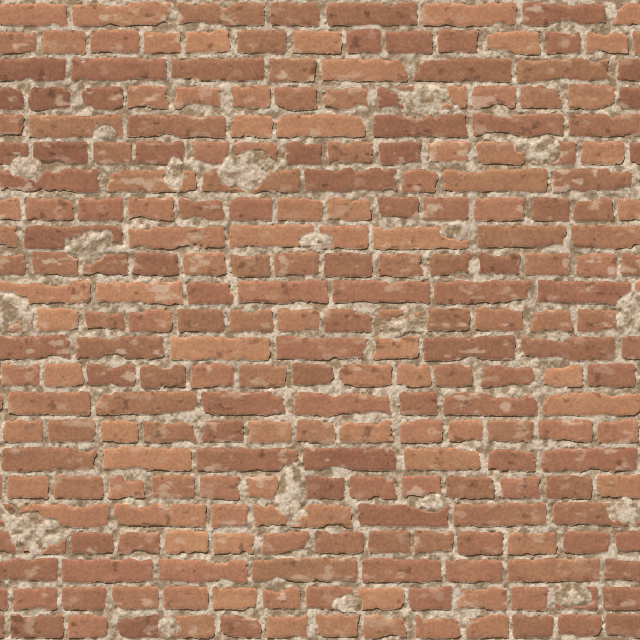
Write a three.js fragment shader that draws this texture.

```glsl
// Weathered brick wall: 23 courses, long bricks alternating with half-length ones,
// set in rough lime mortar that spills over the edges and sits in raised lumps.
// Rounded-box distances and wrapping noise give a height field lit from above.

#define ROWS 23.0
#define HALVES 13.0
#define JOINT 0.0084
#define CORNER 0.0045
#define SPILL 0.0065
#define LUMPS 18
#define EDGE 0.0011
#define BRICK_RED vec3(0.610, 0.415, 0.325)
#define BRICK_TAN vec3(0.715, 0.520, 0.385)
#define MORTAR_DARK vec3(0.620, 0.515, 0.405)
#define MORTAR_LIGHT vec3(0.860, 0.780, 0.685)
#define CREVICE vec3(0.270, 0.200, 0.140)

varying vec2 vUv;

float hash(vec2 p) {
  vec3 q = fract(p.xyx * 0.1031);
  q += dot(q, q.yzx + 33.33);
  return fract((q.x + q.y) * q.z);
}

// Value noise that wraps over the canvas; period is the cell count
float noise(vec2 uv, vec2 period) {
  vec2 p = uv * period;
  vec2 f = fract(p);
  vec2 a = floor(mod(floor(p) + 0.5, period));
  vec2 b = floor(mod(floor(p) + 1.5, period));
  vec2 seed = period.yx * 1.37;
  f = f * f * (3.0 - 2.0 * f);
  return mix(mix(hash(a + seed), hash(vec2(b.x, a.y) + seed), f.x),
             mix(hash(vec2(a.x, b.y) + seed), hash(b + seed), f.x), f.y);
}

float fbm(vec2 uv, vec2 period) {
  float sum = 0.0, gain = 0.5;
  for (int i = 0; i < 4; i++) {
    sum += gain * noise(uv, period);
    period *= 2.0;
    gain *= 0.5;
  }
  return sum / 0.9375;
}

// Depth inside the nearest brick, negative in the joints; id is (first half, row)
float brickDepth(vec2 uv, out vec2 id) {
  uv += 0.0032 * (vec2(noise(uv, vec2(47.0)), noise(uv, vec2(53.0))) - 0.5);
  float y = (1.0 - uv.y) * ROWS;
  float row = floor(mod(floor(y) + 0.5, ROWS));
  float jitter = noise(vec2(uv.x, (row + 0.5) / ROWS), vec2(HALVES, ROWS)) - 0.5;
  float x = mod(uv.x * HALVES + 0.45 * jitter + HALVES * hash(vec2(row, 7.0)), HALVES);

  // Long courses hold one half brick followed by six whole ones
  float start = floor(x), span = 1.0;
  bool halfCourse = mod(row, 2.0) > 0.5 || row > ROWS - 1.5;
  if (!halfCourse && start > 0.5) {
    start -= mod(start + 1.0, 2.0);
    span = 2.0;
  }
  id = vec2(start, row);

  vec2 p = vec2((x - start - 0.5 * span) / HALVES, (0.5 - fract(y)) / ROWS);
  p.y += 0.0025 * (hash(id + 3.1) - 0.5) + 0.035 * p.x * (hash(id + 9.4) - 0.5);
  vec2 size = 0.5 * (vec2(span / HALVES, 1.0 / ROWS) - JOINT);
  vec2 q = abs(p) - size + CORNER;
  return CORNER - length(max(q, 0.0)) - min(max(q.x, q.y), 0.0);
}

// Lumps of excess mortar scattered over the wall, positive inside
float lumpField(vec2 uv) {
  float field = -1.0;
  for (int i = 0; i < LUMPS; i++) {
    vec2 k = vec2(float(i), 5.0);
    vec2 center = vec2(hash(k), hash(k + 17.3));
    float big = hash(k + 41.7);
    vec2 radius = mix(vec2(0.022, 0.014), vec2(0.060, 0.034), big * big);
    if (hash(k + 63.2) > 0.8) radius = radius.yx;
    vec2 d = fract(uv - center + 0.5) - 0.5;
    field = max(field, 1.0 - length(d / radius));
  }
  return field + 1.5 * (fbm(uv, vec2(36.0)) - 0.5);
}

// Returns height, brick coverage, depth and mortar roughness
vec4 wall(vec2 uv, out vec2 id) {
  float rough = fbm(uv, vec2(95.0));
  float lump = lumpField(uv);
  float depth = brickDepth(uv, id) + 0.0045 * (rough - 0.5);
  depth -= SPILL * smoothstep(0.52, 0.82, fbm(uv, vec2(23.0, 29.0)));
  float brick = smoothstep(-EDGE, EDGE, depth) * (1.0 - smoothstep(0.0, 0.12, lump));
  float face = 0.72 + 0.22 * smoothstep(0.0, 0.006, depth) + 0.16 * rough;
  float mortar = 0.15 + 0.75 * rough + 0.5 * smoothstep(0.0, 0.5, lump);
  return vec4(mix(mortar, face, brick), brick, depth, rough);
}

void main() {
  vec2 id, unusedId;
  vec4 here = wall(vUv, id);
  float above = wall(vUv + vec2(-0.0012, 0.0026), unusedId).x;
  float grain = noise(vUv, vec2(307.0));
  float stain = fbm(vUv, vec2(19.0, 31.0));

  // Fired clay: tone per brick, stains, pits and pale dust
  vec3 clay = mix(BRICK_RED, BRICK_TAN, 0.75 * hash(id + 21.0) + 0.7 * (stain - 0.3));
  clay *= 0.90 + 0.16 * hash(id + 55.0) + 0.12 * (grain - 0.5);
  clay *= 1.0 - 0.22 * smoothstep(0.66, 0.85, fbm(vUv, vec2(61.0, 83.0)));
  float dust = smoothstep(0.60, 0.78, fbm(vUv, vec2(43.0, 71.0)));
  clay = mix(clay, MORTAR_LIGHT, 0.45 * dust * (0.35 + hash(id + 77.0)));

  // Sandy mortar
  vec3 mortar = mix(MORTAR_DARK, MORTAR_LIGHT, smoothstep(0.22, 0.70, here.w));
  mortar *= 0.94 + 0.16 * (grain - 0.5) + 0.12 * (stain - 0.3);

  // Relief light, then dark gaps beside and below the bricks
  vec3 color = mix(mortar, clay, here.y);
  color *= 1.0 + clamp(0.55 * (here.x - above), -0.38, 0.22);
  float gap = smoothstep(0.0035, 0.0, abs(here.z + 0.0016)) * (1.0 - here.y);
  float shade = smoothstep(-0.02, 0.35, above - here.x);
  color = mix(color, CREVICE, gap * shade * smoothstep(0.30, 0.62, stain) * 0.9);
  gl_FragColor = vec4(color, 1.0);
}
```
